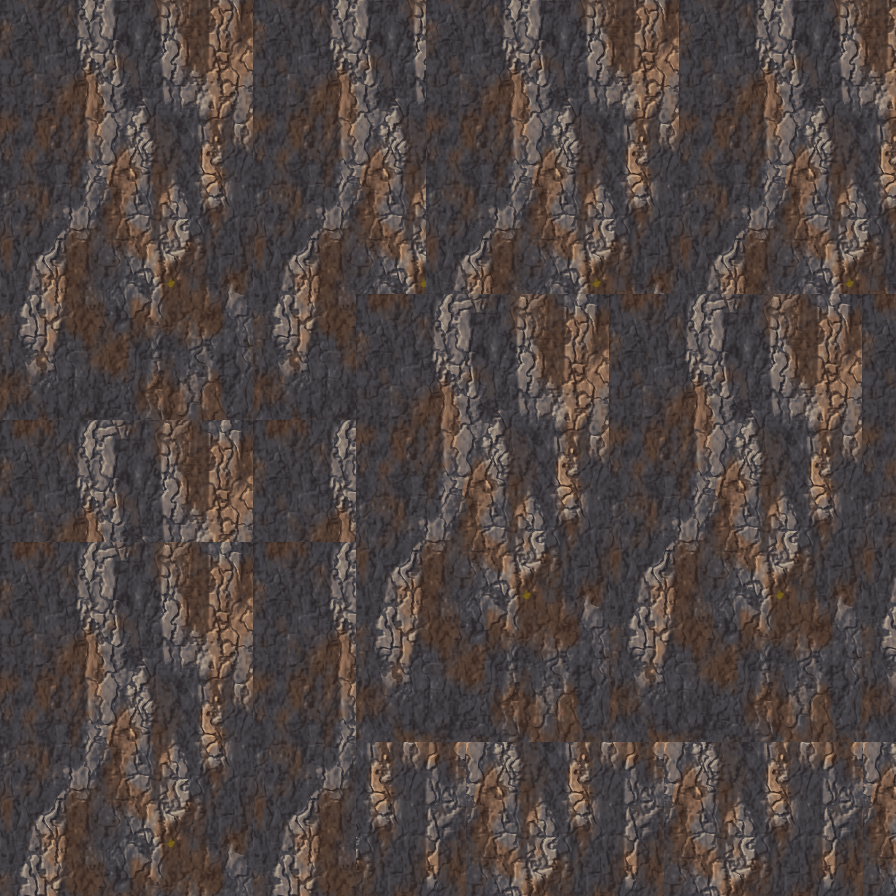
A three.js fragment shader for this texture:

```glsl
// Rough tree bark: one ridged bark section laid in staggered, overlapping blocks.
varying vec2 vUv;

const vec3 FURROW = vec3(0.185, 0.150, 0.145);
const vec3 BARK = vec3(0.31, 0.27, 0.26);
const vec3 FLAKE = vec3(0.49, 0.43, 0.40);
const vec3 CREST = vec3(0.68, 0.63, 0.56);
const vec3 SLATE = vec3(0.86, 0.99, 1.14);   // cool tint of sunken plates
const vec3 RUST = vec3(1.12, 0.97, 0.83);    // warm tint of worn wood
const vec3 LICHEN = vec3(0.50, 0.42, 0.08);
const float PITCH = 0.2825;                  // width of one section
const float STRIP_PITCH = 0.2214;            // narrower repeat at lower right
const vec2 PLATE_SCALE = vec2(62.0, 27.0);
const vec2 LIGHT_STEP = vec2(0.0024, 0.0018);

float hash(vec2 p) {
  return fract(sin(dot(p, vec2(127.1, 311.7))) * 43758.5453);
}

float noise(vec2 p) {
  vec2 i = floor(p), f = fract(p);
  f = f * f * (3.0 - 2.0 * f);
  return mix(mix(hash(i), hash(i + vec2(1.0, 0.0)), f.x),
             mix(hash(i + vec2(0.0, 1.0)), hash(i + 1.0), f.x), f.y);
}

float fbm(vec2 p) {
  float sum = 0.0, amp = 0.53;
  for (int i = 0; i < 4; i++) {
    sum += amp * noise(p);
    p = p * 2.03 + 17.3;
    amp *= 0.5;
  }
  return sum;
}

// Canvas position (y down) to position inside its bark section.
vec2 sectionCoord(vec2 p) {
  bool upper = p.y < 0.328;
  bool left = p.x < (upper ? 0.475 : 0.397);
  if (!left && p.y > 0.828)
    return vec2(0.11 + mod(p.x - 0.52, STRIP_PITCH), p.y - 0.67);
  float startX = left ? 0.0 : (upper ? 0.475 : 0.397);
  float startY = -0.02;
  if (left && p.y > 0.469) startY = p.y < 0.605 ? 0.469 : 0.605;
  if (!left && !upper) startY = 0.328;
  return vec2(mod(p.x - startX, PITCH), p.y - startY);
}

// Raised areas: the long leaning ridge and the pale clumps beside it.
float liftAt(vec2 q) {
  float wobble = fbm(q * vec2(45.0, 32.0)) - 0.5;
  float axis = mix(0.113, 0.047, smoothstep(0.20, 0.36, q.y));
  float halfWidth = 0.021 - 0.007 * exp(-pow((q.y - 0.28) / 0.05, 2.0));
  float side = abs(q.x - axis + 0.035 * wobble);
  float ridge = 1.0 - smoothstep(halfWidth * 0.75, halfWidth * 1.2, side);
  ridge *= 1.0 - smoothstep(0.42, 0.46, q.y + 0.05 * wobble);
  float clumps = 0.0;
  for (int i = 0; i < 4; i++) {
    float k = float(i);
    vec2 center = vec2(0.157 + 0.039 * k, 0.20 + 0.08 * sin(1.57 * k));
    float d = length((q - center) / vec2(0.017, 0.062)) + 1.6 * wobble;
    clumps = max(clumps, 1.0 - smoothstep(0.7, 1.15, d));
  }
  float strips = smoothstep(0.50, 0.72, noise(q * vec2(58.0, 17.0) + 3.0));
  strips *= smoothstep(0.11, 0.16, q.x) * mix(0.75, 0.4, smoothstep(0.3, 0.4, q.y));
  return max(max(0.8 * ridge, clumps), strips);
}

// Long cracked plates: x is the distance to a crack, y a value per plate.
vec2 plateAt(vec2 q) {
  vec2 warp = vec2(fbm(q * 55.0), fbm(q * 55.0 + 9.0)) - 0.5;
  vec2 g = q * PLATE_SCALE + 1.7 * warp;
  vec2 cell = floor(g);
  float nearest = 9.0, second = 9.0, value = 0.0;
  for (int y = -1; y <= 1; y++)
    for (int x = -1; x <= 1; x++) {
      vec2 id = cell + vec2(x, y);
      vec2 seed = id + 0.15 + 0.7 * vec2(hash(id), hash(id + 41.0));
      float d = length(g - seed);
      if (d < nearest) { second = nearest; nearest = d; value = hash(id + 73.0); }
      else second = min(second, d);
    }
  return vec2(second - nearest, value);
}

float heightAt(vec2 q, float lift, vec2 plate) {
  float top = smoothstep(0.02, 0.32, plate.x) * (0.45 + 0.55 * plate.y);
  float fiber = fbm(q * vec2(150.0, 62.0)) - 0.5;
  return top * (0.25 + 0.75 * lift) + 0.65 * fiber;
}

void main() {
  vec2 q = sectionCoord(vec2(vUv.x, 1.0 - vUv.y));
  float lift = liftAt(q);
  vec2 plate = plateAt(q);
  float height = heightAt(q, lift, plate);

  // Light from the upper left
  vec2 lit = q - LIGHT_STEP;
  float slope = height - heightAt(lit, liftAt(lit), plateAt(lit));
  float grain = noise(q * vec2(330.0, 260.0)) - 0.5;
  float tone = 0.23 + 0.44 * height + 0.16 * lift + 0.42 * slope + 0.22 * grain;

  vec3 color = mix(FURROW, BARK, smoothstep(0.0, 0.42, tone));
  color = mix(color, FLAKE, smoothstep(0.38, 0.72, tone));
  color = mix(color, CREST, smoothstep(0.68, 1.05, tone));

  // Cool plates and warm worn wood
  float stain = fbm(q * vec2(38.0, 24.0) + 5.0);
  float cool = smoothstep(0.44, 0.62, stain) * (1.0 - smoothstep(0.45, 0.8, tone));
  color *= mix(vec3(1.0), SLATE, 0.75 * cool);
  color *= mix(RUST, vec3(1.0), smoothstep(0.32, 0.50, stain));

  // Small lichen fleck
  float fleck = length(q - vec2(0.19, 0.337)) + 0.006 * grain;
  color = mix(color, LICHEN, 0.8 * (1.0 - smoothstep(0.002, 0.006, fleck)));
  gl_FragColor = vec4(color, 1.0);
}
```
